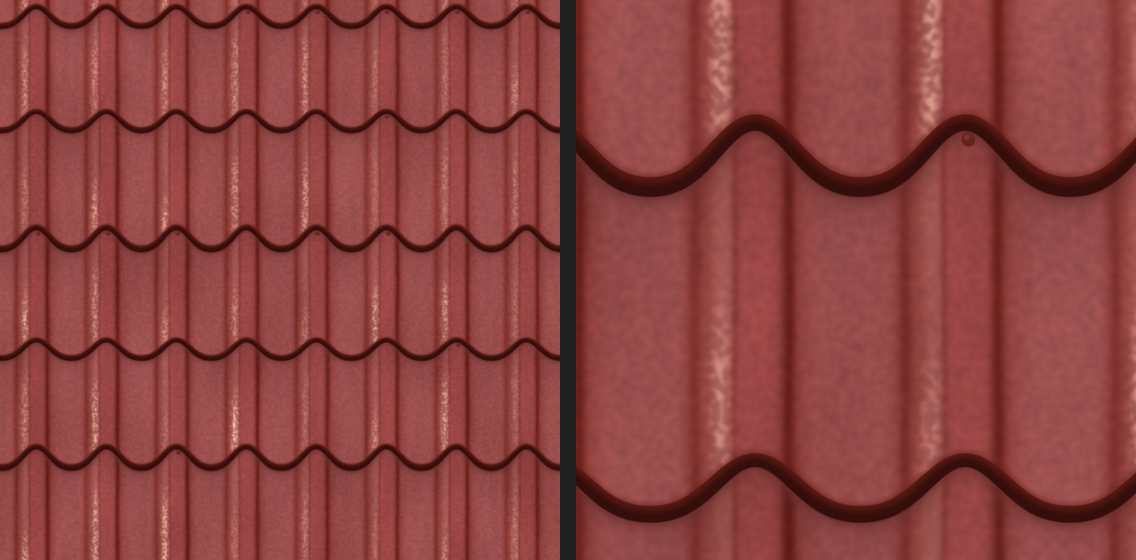
Left, the full canvas; right, a detail of the centre.
Give the GLSL for this texture, as a Shadertoy shader.

```glsl
// Red pressed-metal roof tiles: rows of wavy lips crossing vertical ridges.
// Each tile is shaded by its distance from the ridge; the lip is a periodic curve
// with a soft shadow. Gloss and screws vary by tile, and all noise wraps.

#define COLUMNS 8.0
#define ROWS 5.0
#define RIDGE_X 0.52       // ridge centre within a column
#define TOP_GAP 0.012      // first crest below the top edge, keeps lips off the border
#define ROW_WARP 0.0075    // unevenness of the row heights
#define WAVE 0.0176        // lip wave amplitude
#define LIP_WIDTH 0.0050   // half thickness of the lip
#define GLOSS 1.0
#define GRAIN 0.085
#define WEATHER 0.095      // strength of the broad tone changes
#define SCREW_CHANCE 0.42
#define SCREW_RADIUS 0.0042

const float TAU = 6.2831853;
const vec3 PAN     = vec3(0.608, 0.308, 0.306);
const vec3 RIDGE   = vec3(0.605, 0.275, 0.272);
const vec3 SLOPE   = vec3(0.562, 0.246, 0.234);
const vec3 GROOVE  = vec3(0.405, 0.115, 0.095);
const vec3 SHINE   = vec3(0.89, 0.65, 0.58);
const vec3 LIP     = vec3(0.255, 0.068, 0.052);
const vec3 SHADOW  = vec3(0.40, 0.18, 0.175);

float hash(vec2 p) {
    vec3 q = fract(vec3(p.xyx) * 0.1031);
    q += dot(q, q.yzx + 33.33);
    return fract((q.x + q.y) * q.z);
}

// Whole-number wrap; the half step keeps it exact under rounding
vec2 wrapCell(vec2 cell, vec2 period) { return floor(mod(cell + 0.5, period)); }

float cornerSlope(vec2 cell, vec2 offset, vec2 period) {
    float a = TAU * hash(wrapCell(cell, period) + 7.0);
    return dot(vec2(cos(a), sin(a)), offset);
}

// Gradient noise, about -0.7 to 0.7, with a whole number of cells over the canvas
float wrapNoise(vec2 uv, vec2 cells) {
    vec2 p = uv * cells, i = floor(p), f = p - i;
    vec2 w = f * f * f * (f * (f * 6.0 - 15.0) + 10.0);
    vec2 e = vec2(1.0, 0.0);
    float low  = mix(cornerSlope(i, f, cells), cornerSlope(i + e, f - e, cells), w.x);
    float high = mix(cornerSlope(i + e.yx, f - e.yx, cells),
                     cornerSlope(i + 1.0, f - 1.0, cells), w.x);
    return mix(low, high, w.y);
}

// Soft stripe of the given half width around a centre
float stripe(float x, float centre, float halfWidth) {
    float d = (x - centre) / halfWidth;
    return exp(-d * d);
}

void mainImage(out vec4 fragColor, in vec2 fragCoord) {
    vec2 uv = fragCoord / iResolution.xy;
    float px = 1.0 / iResolution.y;

    // Uneven row heights, measured downwards
    float down = 1.0 - TOP_GAP - uv.y;
    down += ROW_WARP * (1.0 - cos(2.0 * TAU * down));

    // Tile coordinates: x from the ridge, fall from 0 below a lip to 1 at the next
    float x = fract(uv.x * COLUMNS) - RIDGE_X;
    float a = TAU * x;
    float drop = WAVE * (1.13 - cos(a) - 0.13 * cos(2.0 * a));
    float steep = WAVE * COLUMNS * TAU * (sin(a) + 0.26 * sin(2.0 * a));
    float r = (down - drop) * ROWS;
    float fall = fract(r);
    vec2 tile = wrapCell(floor(vec2(uv.x * COLUMNS, r)), vec2(COLUMNS, ROWS));
    float rnd = hash(tile + 21.0), rnd2 = hash(tile + 57.0);

    // Fine grain, streaks along the slope, and broad weathering
    float grain = wrapNoise(uv, vec2(190.0)) + 0.6 * wrapNoise(uv, vec2(90.0));
    float streak = wrapNoise(uv, vec2(64.0, 10.0));
    float patches = wrapNoise(uv, vec2(9.0, 7.0)) + 0.7 * wrapNoise(uv, vec2(4.0, 3.0));
    float xs = x + 0.010 * streak;

    // Profile: pan, left slope, ridge and grooves
    vec3 col = mix(PAN, SLOPE, smoothstep(-0.38, -0.29, xs) * (1.0 - smoothstep(-0.23, -0.10, xs)));
    col = mix(col, RIDGE, smoothstep(-0.14, -0.09, xs) * (1.0 - smoothstep(0.11, 0.14, xs)));
    col = mix(col, GROOVE, 0.45 * stripe(xs, -0.285, 0.030) * (0.6 + 0.6 * rnd2));
    col = mix(col, GROOVE, 0.34 * stripe(xs, -0.10, 0.020));
    col = mix(col, SLOPE, 0.8 * stripe(xs, 0.19, 0.085));
    col = mix(col, GROOVE, (0.85 + 0.15 * rnd) * stripe(xs, 0.157, 0.036));

    // Speckled gloss growing towards the lower end of each tile
    float start = mix(0.05, 0.6, rnd2);
    float glow = smoothstep(start, start + 0.35, fall) * (1.0 - 0.35 * smoothstep(0.85, 1.0, fall));
    float speckle = smoothstep(-0.3, 0.4, grain);
    float sheen = 0.16 * stripe(xs, -0.17, 0.060);
    float shine = GLOSS * mix(0.15, 1.0, rnd) * glow * stripe(xs, -0.165, 0.044);
    col = mix(col, SHINE, sheen + shine * (0.3 + 0.7 * speckle) * (1.0 - sheen));

    // Paint texture and tone; darker patches turn redder
    vec3 tint = vec3(0.75, 1.15, 1.25);
    col *= 1.0 + GRAIN * grain + 0.045 * streak + WEATHER * patches * tint;
    col *= 1.0 - 0.045 * smoothstep(0.45, 0.0, fall);

    // Screw just below the crest on some tiles
    vec2 toScrew = vec2(x / COLUMNS - 0.001 - 0.003 * rnd, fall / ROWS + drop - 0.0088);
    float hasScrew = step(hash(tile + 83.0), SCREW_CHANCE);
    float screw = length(toScrew) - SCREW_RADIUS;
    col = mix(col, LIP * 1.35, 0.85 * hasScrew * (1.0 - smoothstep(-px, px, screw)));
    float head = length(toScrew + 0.001) - 0.4 * SCREW_RADIUS;
    col = mix(col, SLOPE, 0.75 * hasScrew * (1.0 - smoothstep(-px, px, head)));

    // Lip, thicker in the troughs, with a rolled upper side and a shadow below
    float d = (fract(r + 0.5) - 0.5) / ROWS / sqrt(1.0 + steep * steep);
    float halfLip = LIP_WIDTH * (1.0 - 0.1 * cos(a));
    float shade = exp(-max(d - halfLip, 0.0) / 0.005) * step(0.0, d);
    col = mix(col, SHADOW, 0.85 * shade);
    col = mix(col, GROOVE, 0.4 * stripe(d, -halfLip, 0.0025));
    vec3 lip = LIP * mix(1.35, 0.8, smoothstep(-halfLip, 0.3 * halfLip, d));
    col = mix(col, lip, 1.0 - smoothstep(-px, px, abs(d) - halfLip));

    fragColor = vec4(col, 1.0);
}
```
